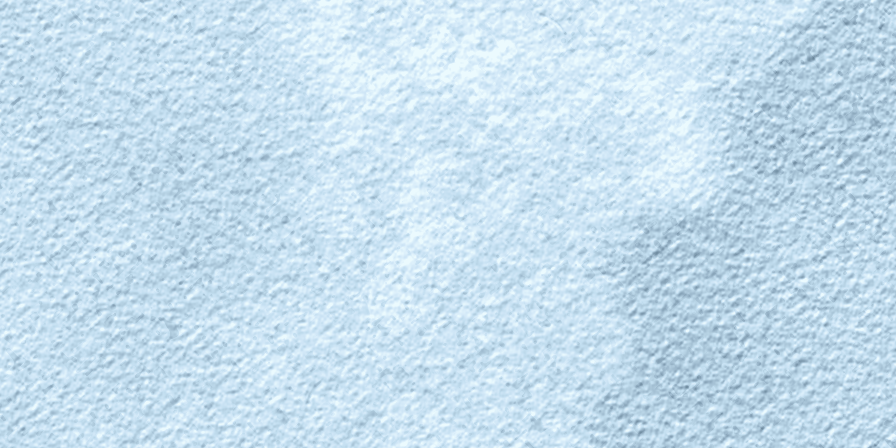
Reproduce this texture procedurally as a WebGL 2 fragment shader.

```glsl
#version 300 es
precision highp float;
// Icy blue plaster: a pale flaking band between a plain field and a shaded slope.
// Broad tones, fine relief grain, crisp pits, ragged flakes and a few scratches
// sum to one tone, which a palette ramp turns into colour.

uniform vec2 u_resolution;
out vec4 outColor;

float hash(vec2 cell) {
  uvec2 n = uvec2(ivec2(cell) + 4096);
  uint h = n.x * 1597334677u ^ n.y * 3812015801u;
  h = (h ^ (h >> 15)) * 2246822519u;
  h = (h ^ (h >> 13)) * 3266489917u;
  return float((h ^ (h >> 16)) >> 8) / 16777216.0;
}

float valueNoise(vec2 p) {
  vec2 i = floor(p), f = fract(p);
  vec2 w = f * f * (3.0 - 2.0 * f);
  float low = mix(hash(i), hash(i + vec2(1, 0)), w.x);
  float high = mix(hash(i + vec2(0, 1)), hash(i + vec2(1, 1)), w.x);
  return mix(low, high, w.y);
}

float fbm(vec2 p, int octaves) {
  float sum = 0.0, weight = 0.5, total = 0.0;
  for (int k = 0; k < octaves; k++) {
    sum += weight * valueNoise(p);
    total += weight;
    weight *= 0.5;
    p = mat2(1.6, 1.2, -1.2, 1.6) * p + 17.3;
  }
  return sum / total;
}

// Height difference towards the light; positive on lit flanks.
float relief(vec2 p, float scale, vec2 toLight) {
  return fbm(p * scale, 2) - fbm((p + toLight) * scale, 2);
}

// Turns and squeezes the plane so that features lean up to the right.
vec2 lean(vec2 p, float angle, float stretch) {
  float c = cos(angle), s = sin(angle);
  return vec2((c * p.x + s * p.y) / stretch, c * p.y - s * p.x);
}

// Ragged chips of pale coating; bias widens them.
float flakeMask(vec2 p, float bias) {
  float field = fbm(lean(p, 0.9, 1.3) * 13.0 + 5.0, 5);
  return smoothstep(0.53, 0.59, field + bias);
}

// Short curved groove, dark with a lit lower lip.
float scratch(vec2 p, vec2 center, float angle, float halfLength) {
  vec2 q = lean(p - center, angle, 1.0);
  q.y += 3.0 * q.x * q.x + 0.012 * (valueNoise(p * 30.0) - 0.5);
  float taper = 1.0 - smoothstep(0.3, 1.0, abs(q.x) / halfLength);
  float groove = exp(-pow(q.y / 0.003, 2.0));
  float lip = exp(-pow((q.y + 0.007) / 0.003, 2.0));
  return taper * (0.5 * lip - groove);
}

vec3 palette(float tone) {
  const vec3 stops[6] = vec3[6](
    vec3(0.61, 0.72, 0.80), vec3(0.71, 0.82, 0.89), vec3(0.76, 0.87, 0.94),
    vec3(0.81, 0.90, 0.965), vec3(0.85, 0.93, 0.98), vec3(0.92, 0.98, 0.995));
  vec3 color = stops[0] + min(tone - stops[0].r, 0.0);
  for (int k = 0; k < 5; k++) {
    float t = (tone - stops[k].r) / (stops[k + 1].r - stops[k].r);
    color += (stops[k + 1] - stops[k]) * clamp(t, 0.0, 1.0);
  }
  return color;
}

void main() {
  vec2 p = gl_FragCoord.xy / u_resolution.y;
  p.x *= 2.0 * u_resolution.y / u_resolution.x;

  // Broad light: pale central band, shaded slope to its right
  vec2 wobble = vec2(fbm(p * 5.0, 4), fbm(p * 5.0 + 40.0, 4)) - 0.5;
  vec2 w = p + 0.3 * wobble;
  float pastEdge = w.x - (1.36 + 0.4 * w.y * w.y);
  float shade = smoothstep(-0.06, 0.1, pastEdge);
  float band = smoothstep(0.5, 0.95, w.x + 0.06 * w.y) * (1.0 - shade);
  band *= mix(0.4, 1.0, smoothstep(0.05, 0.8, w.y));
  float tone = 0.774 + 0.045 * band;
  tone -= 0.06 * shade * (1.0 - 0.6 * smoothstep(0.05, 0.6, pastEdge));
  tone += 0.09 * (fbm(p * 4.5 + 9.0, 5) - 0.5);

  // Pale flakes with shadowed rims, crowded along the left of the band
  float rim = exp(-pow((w.x - 0.88 - 0.12 * (w.y - 0.5)) / 0.22, 2.0));
  float bias = 0.07 * rim - 0.02;
  float flakes = flakeMask(p, bias);
  float flakeEdge = flakes - flakeMask(p + vec2(-0.005, 0.006), bias);
  float crowding = max(rim * mix(0.6, 1.0, p.y), 0.6 * band);
  tone += (0.065 * flakes + 0.035 * flakeEdge) * crowding;

  // Grain: fine and crisp, with some coarser lumps in the band
  vec2 q = lean(p, 0.7, 1.15);
  vec2 toLight = vec2(-0.002, -0.006);
  float fine = relief(q, 84.0, toLight);
  float coarse = relief(q + 3.0, 36.0, 1.6 * toLight);
  tone += fine * mix(0.32, 0.24, band) * (1.0 + 0.25 * shade);
  tone += coarse * mix(0.10, 0.17, band);
  tone += 0.075 * (valueNoise(p * 150.0) - 0.5);

  // Scattered crisp pits, small and large, and bright specks
  float patchy = smoothstep(0.3, 0.65, fbm(p * 8.0 + 60.0, 3));
  float smallPits = smoothstep(0.74, 0.86, valueNoise(q * 95.0 + 31.0));
  float largePits = smoothstep(0.82, 0.9, valueNoise(q * 52.0 + 77.0));
  float specks = smoothstep(0.76, 0.88, valueNoise(q * 90.0 + 53.0));
  tone -= 0.08 * max(smallPits, largePits) * mix(0.6, 1.1, patchy) * mix(1.0, 0.7, band);
  tone += 0.04 * specks;

  // A few scratches
  for (int k = 0; k < 6; k++) {
    float id = float(k);
    vec2 center = vec2((id + hash(vec2(id, 71))) / 3.0, hash(vec2(id, 83)));
    float angle = 2.4 * (hash(vec2(id, 97)) - 0.5);
    tone += 0.08 * scratch(p, center, angle, 0.03 + 0.04 * hash(vec2(id, 59)));
  }

  outColor = vec4(clamp(palette(tone), 0.0, 1.0), 1.0);
}
```
